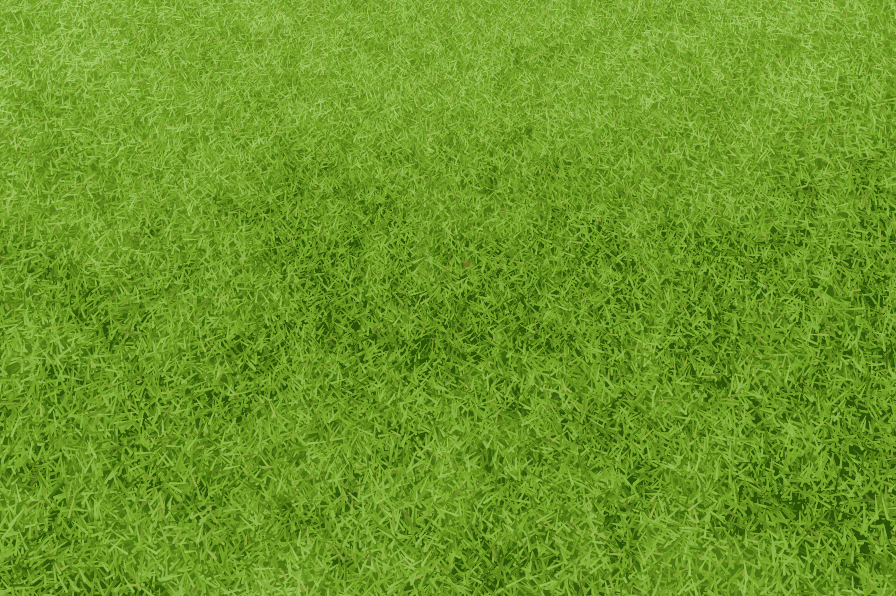
A WebGL 2 fragment shader for this texture:

```glsl
#version 300 es
precision highp float;

uniform vec2 u_resolution;
out vec4 fragColor;

const int LAYERS = 10;
const float BLADE_DENSITY = 70.0;
const float HORIZON = 1.7;

// Integer hash: three values in 0..1 per lattice cell
vec3 hash3(ivec3 cell) {
    uvec3 v = uvec3(cell + 4096) * 1664525u + 1013904223u;
    v.x += v.y * v.z; v.y += v.z * v.x; v.z += v.x * v.y;
    v ^= v >> 16u;
    v.x += v.y * v.z; v.y += v.z * v.x; v.z += v.x * v.y;
    return vec3(v >> 8u) / 16777216.0;
}

float valueNoise(vec2 p, int seed) {
    ivec2 i = ivec2(floor(p));
    vec2 f = fract(p);
    f = f * f * (3.0 - 2.0 * f);
    float a = hash3(ivec3(i, seed)).x;
    float b = hash3(ivec3(i + ivec2(1, 0), seed)).x;
    float c = hash3(ivec3(i + ivec2(0, 1), seed)).x;
    float d = hash3(ivec3(i + ivec2(1, 1), seed)).x;
    return mix(mix(a, b, f.x), mix(c, d, f.x), f.y);
}

// Conformal perspective: features shrink evenly towards the vanishing point
vec2 groundCoords(vec2 p, vec2 vanish) {
    vec2 d = vec2(p.x - vanish.x, vanish.y - p.y);
    return vec2(atan(d.x, d.y), -log(length(d)));
}

// Signed distance to a blade that narrows from root to tip
float bladeDistance(vec2 p, float angle, float halfLength, float halfWidth) {
    vec2 dir = vec2(cos(angle), sin(angle));
    float along = clamp(dot(p, dir), -halfLength, halfLength);
    float taper = mix(1.0, 0.35, 0.5 + 0.5 * along / halfLength);
    return length(p - dir * along) - halfWidth * taper;
}

// Paints one layer of blades over a surface of (tone, dryness)
vec2 paintBlades(vec2 surface, vec2 p, int layer, float pixel) {
    ivec2 home = ivec2(floor(p));
    float height = float(layer) / float(LAYERS - 1);
    for (int j = -1; j <= 1; j++) {
        for (int i = -1; i <= 1; i++) {
            ivec2 cell = home + ivec2(i, j);
            vec3 place = hash3(ivec3(cell, layer));
            vec3 look = hash3(ivec3(cell, layer + 50));
            float angle = 1.57 + (place.z - 0.5) * 2.7;
            float halfLength = mix(0.3, 0.75, look.x);
            vec2 local = p - vec2(cell) - place.xy;
            float d = bladeDistance(local, angle, halfLength, 0.095);
            float cover = smoothstep(0.6 * pixel, -0.6 * pixel, d);
            float tone = 0.95 * look.y + 0.15 * height;
            float dry = smoothstep(0.9, 1.0, look.z);
            surface = mix(surface, vec2(tone, dry), cover);
        }
    }
    return surface;
}

float ramp(float a, float b, float t) {
    return clamp((t - a) / (b - a), 0.0, 1.0);
}

vec3 grassColor(float t) {
    vec3 c = vec3(0.17, 0.33, 0.03);
    c = mix(c, vec3(0.27, 0.45, 0.06), ramp(0.01, 0.10, t));
    c = mix(c, vec3(0.36, 0.53, 0.09), ramp(0.10, 0.26, t));
    c = mix(c, vec3(0.43, 0.61, 0.14), ramp(0.26, 0.48, t));
    c = mix(c, vec3(0.48, 0.67, 0.16), ramp(0.48, 0.70, t));
    c = mix(c, vec3(0.54, 0.71, 0.28), ramp(0.70, 0.88, t));
    return mix(c, vec3(0.65, 0.80, 0.42), ramp(0.92, 1.25, t));
}

// Coverage of a few small fallen leaves
float leafMask(vec2 p, float pixel) {
    ivec2 cell = ivec2(floor(p));
    vec3 r = hash3(ivec3(cell, 90));
    vec2 local = fract(p) - mix(vec2(0.2), vec2(0.8), r.xy);
    float d = length(local * vec2(0.7, 1.2)) - 0.035;
    return step(0.94, r.z) * smoothstep(pixel, -pixel, d);
}

void main() {
    vec2 p = gl_FragCoord.xy / u_resolution.y;
    float aspect = u_resolution.x / u_resolution.y;
    vec2 vanish = vec2(0.5 * aspect, HORIZON);
    vec2 ground = groundCoords(p, vanish);
    float pixel = 1.0 / (u_resolution.y * distance(p, vanish));

    // Shaded soil and overlapping blades
    vec2 surface = vec2(0.08, 0.0);
    for (int k = 0; k < LAYERS; k++) {
        vec2 q = ground * BLADE_DENSITY + vec2(0.37, 0.61) * float(k);
        surface = paintBlades(surface, q, k, pixel * BLADE_DENSITY);
    }

    // Clumps, broad patches and the light falling across the lawn
    float clumps = valueNoise(ground * 28.0, 60) - 0.5;
    float patches = valueNoise(ground * vec2(5.0, 9.0), 61) - 0.5;
    vec2 hollow = (p - vec2(0.55 * aspect, 0.5)) * vec2(1.3, 2.0);
    float light = 0.26 * smoothstep(0.5, 1.0, p.y) - 0.03;
    light += 0.07 * (1.0 - p.x / aspect) - 0.08 * exp(-dot(hollow, hollow) * 2.0);
    float tone = surface.x + 0.24 * clumps + 0.12 * patches + light;

    vec3 color = grassColor(tone);
    vec3 straw = vec3(0.60, 0.62, 0.27) * mix(0.75, 1.1, clamp(tone, 0.0, 1.0));
    color = mix(color, straw, 0.6 * surface.y);
    float leaf = leafMask(ground * 9.0, pixel * 9.0);
    color = mix(color, vec3(0.55, 0.42, 0.20), 0.7 * leaf);
    fragColor = vec4(color, 1.0);
}
```
